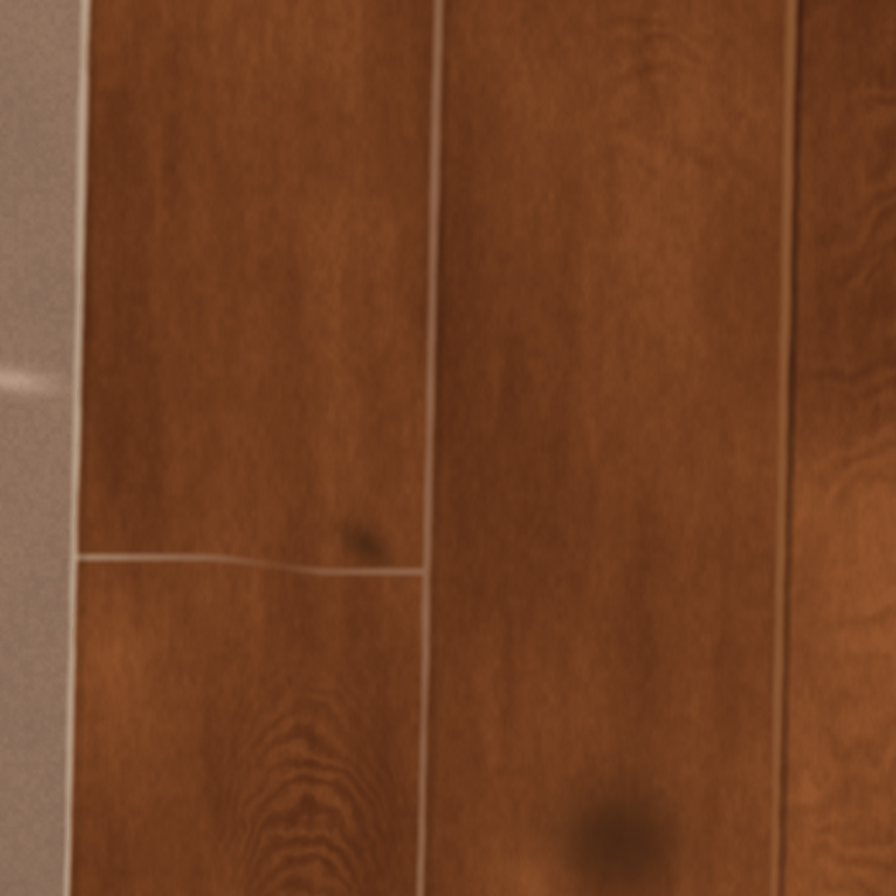
A WebGL 2 fragment shader for this texture:

```glsl
#version 300 es
precision highp float;
uniform vec2 u_resolution;
out vec4 fragColor;

const vec3 DARK_WOOD = vec3(0.345, 0.172, 0.083);
const vec3 MID_WOOD = vec3(0.43, 0.23, 0.113);
const vec3 LIGHT_WOOD = vec3(0.57, 0.325, 0.17);
const vec3 KNOT = vec3(0.25, 0.14, 0.07);
const vec3 TAUPE = vec3(0.565, 0.445, 0.365);
const vec3 PALE_GROUT = vec3(0.72, 0.63, 0.54);
const vec3 DULL_GROUT = vec3(0.56, 0.40, 0.30);
const vec3 TAN_GROUT = vec3(0.54, 0.34, 0.20);

const float PLANK_WIDTH = 0.394;
const float FIRST_JOINT = 0.0745;
const float LEAN = 0.021;

float hash(vec2 p) {
  p = fract(p * vec2(0.1031, 0.1137));
  p += dot(p, p.yx + 33.33);
  return fract((p.x + p.y) * p.x * 17.0);
}

float noise(vec2 p) {
  vec2 cell = floor(p), f = fract(p);
  f = f * f * (3.0 - 2.0 * f);
  float low = mix(hash(cell), hash(cell + vec2(1, 0)), f.x);
  float high = mix(hash(cell + vec2(0, 1)), hash(cell + vec2(1, 1)), f.x);
  return mix(low, high, f.y);
}

float fbm(vec2 p) {
  float sum = 0.0, gain = 0.5;
  for (int i = 0; i < 4; i++) {
    sum += gain * noise(p);
    p = p * 2.03 + 17.7;
    gain *= 0.5;
  }
  return sum;
}

// Soft elliptical spot
float blob(vec2 p, vec2 center, vec2 radius) {
  vec2 d = (p - center) / radius;
  return exp(-dot(d, d));
}

// Line with a feathered rim
float seam(float d, float halfWidth) {
  return 1.0 - smoothstep(0.0, halfWidth * 1.7, abs(d));
}

// Arched growth rings that open downward
float arches(vec2 p, vec2 center) {
  float dx = p.x - center.x;
  float level = p.y + 14.0 * dx * dx + 0.09 * fbm(p * 17.0);
  float ring = sin(level * 215.0);
  return ring * (0.5 + noise(p * 30.0)) * blob(p, center, vec2(0.06, 0.11));
}

// Curly figure running across the plank
float ripples(vec2 p, float slope) {
  float level = p.y - slope * p.x + 0.16 * fbm(p * vec2(12.0, 10.0));
  return sin(level * 150.0) * smoothstep(0.3, 0.7, noise(p * 17.0 + 4.0));
}

vec3 wood(vec2 p, float id) {
  vec2 q = p + vec2(id * 7.3, id * 3.1 + 2.0);
  float cloud = fbm(q * vec2(8.0, 4.0)) - 0.47;
  float streak = fbm(q * vec2(46.0, 6.0)) - 0.47;
  float fiber = fbm(q * vec2(130.0, 75.0)) - 0.47;
  float tone = 0.02 + 0.55 * cloud + 0.28 * streak + 0.26 * fiber;

  // Broad light and shade
  float third = step(1.5, id);
  tone += third * mix(0.30, -0.16, smoothstep(0.42, 0.60, p.y + 0.1 * cloud));
  tone -= 0.18 * blob(p, vec2(0.13, 0.80), vec2(0.08, 0.25));
  tone -= 0.18 * blob(p, vec2(0.51, 0.50), vec2(0.07, 0.60));
  tone -= 0.10 * blob(p, vec2(0.27, 0.12), vec2(0.10, 0.12));
  tone -= 0.10 * blob(p, vec2(0.41, 0.08), vec2(0.03, 0.12));
  tone += 0.13 * blob(p, vec2(0.38, 0.68), vec2(0.06, 0.35));
  tone += 0.16 * blob(p, vec2(0.13, 0.27), vec2(0.07, 0.10));
  tone += 0.12 * blob(p, vec2(0.77, 0.85), vec2(0.09, 0.30));
  tone += 0.25 * blob(p, vec2(0.59, 0.02), vec2(0.05, 0.045));

  // Figured grain
  tone += 0.22 * arches(p, vec2(0.345, 0.10));
  tone += 0.09 * ripples(p, 0.45) * third;
  tone += 0.08 * ripples(p, -0.5) * blob(p, vec2(0.76, 0.95), vec2(0.10, 0.20));

  vec3 color = mix(MID_WOOD, LIGHT_WOOD, clamp(tone * 2.0, 0.0, 1.0));
  color = mix(color, DARK_WOOD, clamp(-tone * 2.8, 0.0, 1.0));
  float knots = 0.75 * blob(p, vec2(0.69, 0.06), vec2(0.065, 0.06));
  knots += 0.7 * blob(p, vec2(0.408, 0.393 - 0.5 * (p.x - 0.408)), vec2(0.026, 0.018));
  return mix(color, KNOT, clamp(knots * (1.0 + cloud), 0.0, 1.0));
}

vec3 strip(vec2 p) {
  float weave = fbm(p * vec2(170.0, 150.0)) - 0.47;
  vec3 color = TAUPE * (0.97 + 0.12 * weave + 0.15 * (fbm(p * 6.0) - 0.47));
  float glint = blob(p, vec2(0.01, 0.578 - 0.12 * p.x), vec2(0.05, 0.014));
  return color + 0.16 * glint;
}

void main() {
  vec2 p = gl_FragCoord.xy / u_resolution;
  float wobble = 0.003 * (fbm(vec2(p.y * 12.0, 3.0)) - 0.5);
  float across = (p.x - FIRST_JOINT - LEAN * p.y - wobble) / PLANK_WIDTH;
  float joint = floor(across + 0.5);
  float d = (across - joint) * PLANK_WIDTH;
  vec3 color = across < 0.0 ? strip(p) : wood(p, floor(across));

  // Short joint across the first plank, worn thin in the middle
  float inFirst = step(0.0, across) * step(across, 1.0);
  float crossY = mix(0.378, 0.362, smoothstep(0.35, 0.75, across));
  float gap = 1.0 - 0.7 * blob(vec2(across, 0.0), vec2(0.57, 0.0), vec2(0.1, 1.0));
  vec3 crossColor = mix(PALE_GROUT, DULL_GROUT, smoothstep(0.0, 0.5, across));
  float crossWear = 0.45 + 0.5 * noise(p * vec2(30.0, 5.0));
  color = mix(color, crossColor, crossWear * gap * inFirst * seam(p.y - crossY, 0.0048));

  // Long joints, fading and narrowing downward, with a faint shaded edge
  vec3 grout = joint < 0.5 ? PALE_GROUT : (joint < 1.5 ? DULL_GROUT : TAN_GROUT);
  float wear = fbm(vec2(p.y * 16.0, joint * 5.0 + p.x * 20.0));
  float halfWidth = mix(0.0045, 0.0062, p.y) * (0.8 + 0.4 * wear);
  float cover = clamp(0.55 + 0.55 * wear + 0.15 * p.y, 0.0, 0.95);
  color *= 1.0 - (joint > 1.5 ? 0.26 : 0.10) * seam(d - 0.0095, 0.005);
  color = mix(color, grout, cover * seam(d, halfWidth));
  fragColor = vec4(color, 1.0);
}
```
